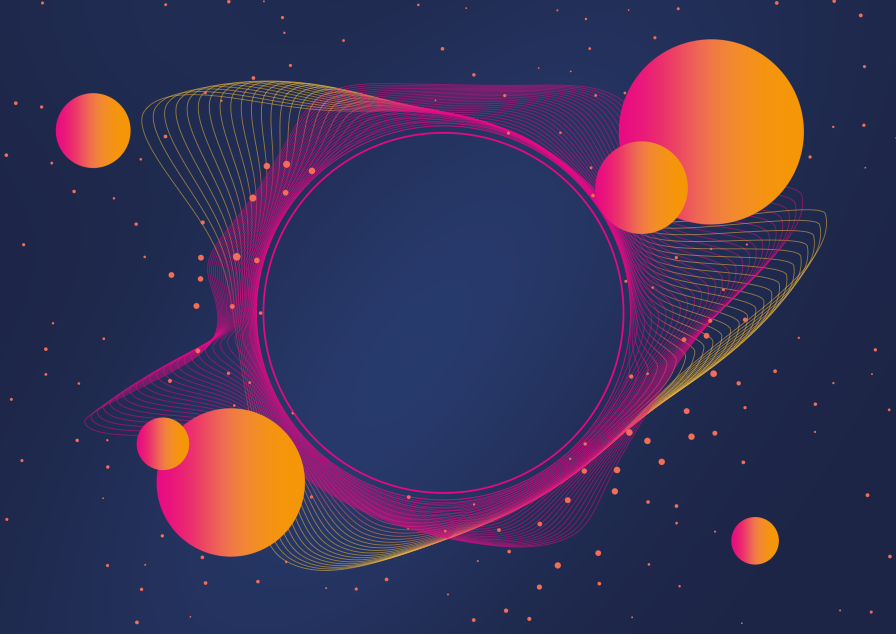
A Shadertoy shader for this background:

```glsl
const vec3 NAVY_DARK = vec3(0.112, 0.145, 0.275);
const vec3 NAVY_GLOW = vec3(0.155, 0.228, 0.425);
const vec3 MAGENTA = vec3(0.91, 0.03, 0.52);
const vec3 ORANGE = vec3(0.96, 0.58, 0.03);
const vec3 YELLOW = vec3(0.95, 0.73, 0.22);
const vec3 CORAL = vec3(0.95, 0.43, 0.34);

const vec2 CENTER = vec2(0.6995, 0.5065);
const float RING_RADIUS = 0.284;
const float RING_WIDTH = 0.0028;
const float MESH_RADIUS = 0.295;
const float MESH_SPREAD = 0.022;
const int MESH_LINES = 26;
const float LINE_WIDTH = 0.0014;
const float LINE_ALPHA = 0.55;
const float DOT_CELL = 0.048;
const float DOT_SHARE = 0.32;

// Each ball: centre and radius
const int BALL_COUNT = 6;
const vec3 BALLS[BALL_COUNT] = vec3[](
    vec3(1.122, 0.792, 0.146), vec3(1.012, 0.704, 0.073),
    vec3(0.147, 0.794, 0.059), vec3(0.364, 0.239, 0.117),
    vec3(0.257, 0.300, 0.0415), vec3(1.191, 0.147, 0.0375));

float hash(vec2 p) {
    return fract(sin(dot(p, vec2(127.1, 311.7))) * 43758.5453);
}

float segmentDistance(vec2 p, vec2 a, vec2 b) {
    vec2 ab = b - a;
    return length(p - a - ab * clamp(dot(p - a, ab) / dot(ab, ab), 0.0, 1.0));
}

// Skewed periodic bump; peak and the two half widths are in degrees
float lobe(float angle, float peak, float before, float after) {
    float k = 2.0 * tan(0.5 * (angle - radians(peak)));
    k /= radians(k < 0.0 ? before : after);
    return 1.0 / (1.0 + k * k);
}

float yellowRadius(float a, float t) {
    float swell = 0.325 * lobe(a, mix(-20.0, 14.5, t), 18.0, 4.5)
                + 0.270 * lobe(a, mix(105.0, 146.0, t), 16.0, 11.0)
                + 0.165 * lobe(a, mix(262.0, 237.0, t), 18.0, 25.0);
    return MESH_RADIUS + t * swell;
}

float magentaRadius(float a, float t) {
    float swell = 0.250 * lobe(a, mix(-5.0, 18.0, t), 15.0, 7.0)
                + 0.105 * lobe(a, mix(70.0, 50.0, t), 18.0, 20.0)
                + 0.065 * lobe(a, 119.0, 20.0, 16.0)
                + 0.050 * lobe(a, 168.0, 14.0, 10.0)
                + 0.265 * lobe(a, mix(186.0, 197.0, t), 4.0, 8.0)
                + 0.080 * lobe(a, mix(270.0, 300.0, t), 25.0, 15.0);
    return MESH_RADIUS + t * (MESH_SPREAD + swell);
}

// Coverage of the curve where the field is zero
float lineCoverage(float field) {
    float slope = length(vec2(dFdx(field), dFdy(field)));
    float d = abs(field) / max(slope, 1e-5);
    return clamp(0.5 * (LINE_WIDTH * iResolution.y + 1.0) - d, 0.0, 1.0);
}

vec3 backdrop(vec2 p) {
    vec2 q = p - CENTER;
    float across = dot(q, vec2(0.8, -0.6));
    float along = dot(q, vec2(0.6, 0.8)) + 0.08;
    float glow = exp(-across * across / 0.11 - along * along / 0.6);
    vec2 corner = p - vec2(0.25, 1.0);
    glow += 0.3 * exp(-dot(corner, corner) / 0.08);
    return mix(NAVY_DARK, NAVY_GLOW, min(glow, 1.0));
}

float dots(vec2 p, float px) {
    vec2 cell = floor(p / DOT_CELL);
    vec2 spot = (cell + 0.2 + 0.6 * vec2(hash(cell), hash(cell + 17.3))) * DOT_CELL;
    float trail = min(segmentDistance(spot, vec2(0.48, 0.78), vec2(0.27, 0.47)),
                      segmentDistance(spot, vec2(0.86, 0.10), vec2(1.13, 0.42)));
    float cluster = exp(-trail * trail / 0.004);
    float shown = step(hash(cell + 5.7), DOT_SHARE + 0.35 * cluster);
    float size = mix(0.0012, 0.003, hash(cell + 9.1)) + 0.0032 * cluster;
    return shown * smoothstep(px, -px, length(p - spot) - size);
}

void mainImage(out vec4 fragColor, in vec2 fragCoord) {
    float px = 1.0 / iResolution.y;
    vec2 p = fragCoord * px;
    vec2 q = p - CENTER;
    float r = length(q);
    float angle = atan(q.y, q.x);
    vec3 color = backdrop(p);

    // Woven lines around the circle
    vec3 warm = mix(MAGENTA, YELLOW, smoothstep(0.31, 0.39, r));
    for (int i = 0; i < MESH_LINES; i++) {
        float t = float(i) / float(MESH_LINES - 1);
        color = mix(color, MAGENTA, LINE_ALPHA * lineCoverage(r - magentaRadius(angle, t)));
        color = mix(color, warm, LINE_ALPHA * lineCoverage(r - yellowRadius(angle, t)));
    }

    // Thin ring and scattered dots
    float ring = abs(r - RING_RADIUS) - 0.5 * RING_WIDTH;
    color = mix(color, MAGENTA, smoothstep(0.7 * px, -0.7 * px, ring));
    color = mix(color, CORAL, dots(p, 0.7 * px) * step(RING_RADIUS, r));

    // Gradient balls
    for (int i = 0; i < BALL_COUNT; i++) {
        vec2 d = p - BALLS[i].xy;
        float radius = BALLS[i].z;
        vec3 fill = mix(MAGENTA, ORANGE, smoothstep(-1.15, 0.85, d.x / radius));
        fill += vec3(0.0, 0.1, 0.06) * exp(-4.0 * d.x * d.x / (radius * radius));
        color = mix(color, fill, smoothstep(0.7 * px, -0.7 * px, length(d) - radius));
    }
    fragColor = vec4(color, 1.0);
}
```
